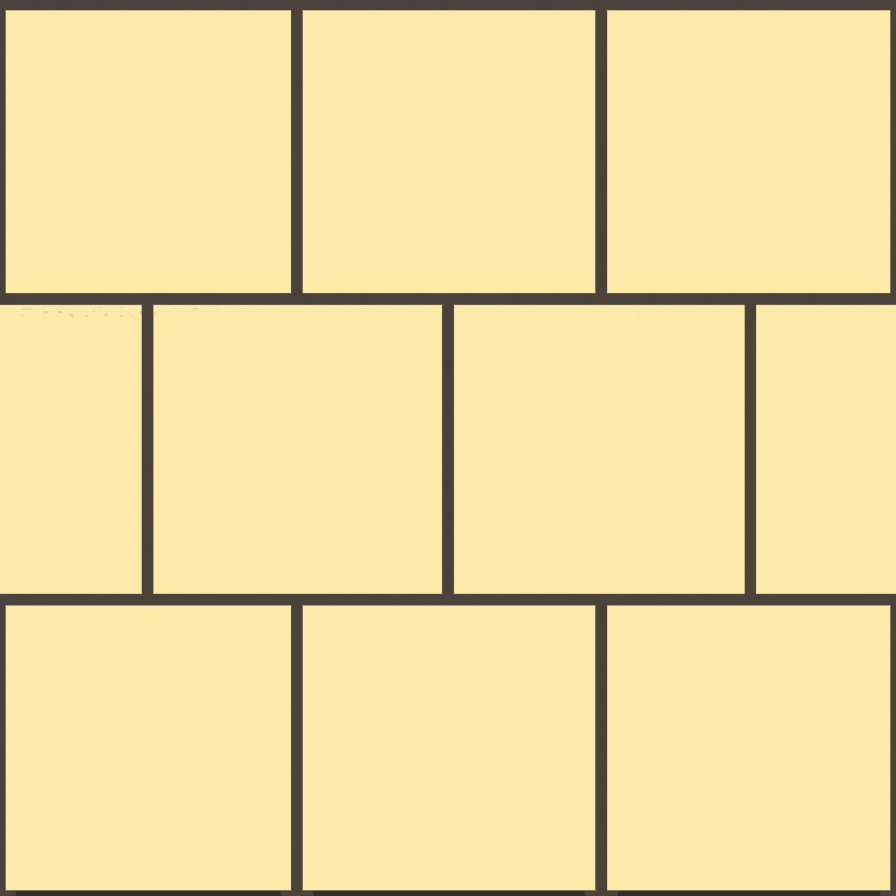
Write a WebGL 2 fragment shader that draws this pattern.

```glsl
#version 300 es
precision highp float;
// Three courses of square cream tiles in running bond with dark brown joints.

uniform vec2 u_resolution;
out vec4 fragColor;

const float TAU = 6.28319;
const float TILES = 3.0;            // tiles across and courses down
const float JOINT_HALF = 0.0065;    // half width of a joint
const float SHADOW_HEIGHT = 0.0055; // shadow strip along the bottom edge
const float SHADOW_GAP = 0.018;     // distance of the strip from a joint centre

const vec3 CREAM = vec3(0.988, 0.918, 0.663);
const vec3 GROUT = vec3(0.290, 0.260, 0.230);
const vec3 SHADOW = vec3(0.185, 0.175, 0.180);
const vec3 SPECK = vec3(0.800, 0.750, 0.550);

vec2 hashGradient(vec2 cell) {
  vec3 p = fract(cell.xyx * vec3(0.1031, 0.1030, 0.0973));
  p += dot(p, p.yzx + 33.33);
  float angle = TAU * fract((p.x + p.y) * p.z);
  return vec2(cos(angle), sin(angle));
}

float gradientNoise(vec2 p) {
  vec2 cell = floor(p);
  vec2 f = fract(p);
  vec2 blend = f * f * f * (f * (f * 6.0 - 15.0) + 10.0);
  float a = dot(hashGradient(cell), f);
  float b = dot(hashGradient(cell + vec2(1, 0)), f - vec2(1, 0));
  float c = dot(hashGradient(cell + vec2(0, 1)), f - vec2(0, 1));
  float d = dot(hashGradient(cell + vec2(1, 1)), f - vec2(1, 1));
  return mix(mix(a, b, blend.x), mix(c, d, blend.x), blend.y);
}

// Slightly uneven spacing: shift of the joints at position t.
float spacingShift(float t, float drift, float sway, float bulge) {
  float s = sin(TAU * t);
  return drift * t + sway * s + bulge * s * s;
}

// Distance to the nearest line of an evenly spaced set.
float lineDistance(float t, float count, float offset) {
  return abs(fract(t * count + offset + 0.5) - 0.5) / count;
}

// Smooth coverage of the region where value is below limit.
float below(float value, float limit, float softness) {
  return 1.0 - smoothstep(limit - softness, limit + softness, value);
}

// Sparse flecks just under the upper joint, densest at the left.
float flecks(vec2 uv, float depth) {
  float band = smoothstep(0.001, 0.004, depth) * below(depth, 0.014, 0.003);
  float fade = mix(0.2, 1.0, below(uv.x, 0.22, 0.1));
  float grain = gradientNoise(uv * vec2(130.0, 300.0));
  return band * fade * smoothstep(0.28, 0.48, grain);
}

void main() {
  vec2 uv = gl_FragCoord.xy / u_resolution;
  float softness = 0.75 / min(u_resolution.x, u_resolution.y);

  // Layout: the middle course is staggered by half a tile.
  float x = uv.x - spacingShift(uv.x, 0.0, -0.0036, 0.0015);
  float y = uv.y - spacingShift(uv.y, -0.0052, -0.0023, 0.0015);
  float course = floor(y * TILES);
  float staggered = mod(course, 2.0);
  float toSide = lineDistance(x, TILES, 0.5 * staggered);
  float toCourse = lineDistance(y, TILES, 0.0);

  // Tile faces with faint wear in the staggered course.
  float depth = (course + 1.0) / TILES - y - JOINT_HALF;
  vec3 color = mix(CREAM, SPECK, 0.6 * staggered * flecks(uv, depth));

  // Joints, softly mottled.
  vec3 grout = GROUT * (1.0 + 0.05 * gradientNoise(uv * 60.0));
  float strip = below(uv.y, SHADOW_HEIGHT, softness)
              * (1.0 - below(toSide, SHADOW_GAP, softness));
  grout = mix(grout, SHADOW, strip);
  float joint = below(min(toSide, toCourse), JOINT_HALF, softness);

  fragColor = vec4(mix(color, grout, joint), 1.0);
}
```
